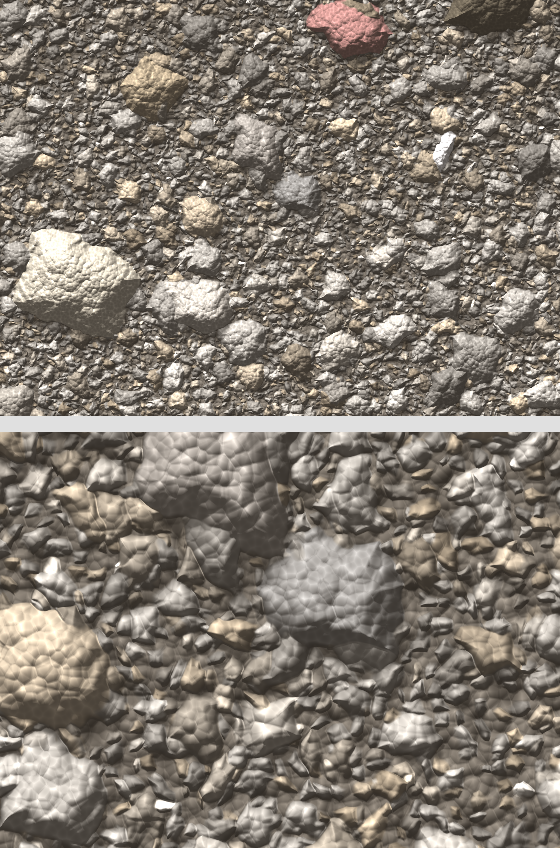
Top, the full canvas; bottom, a detail of the centre.
A Shadertoy shader for this texture:

```glsl
const vec3 LIGHT = vec3(-0.28, 0.74, 0.62);
const vec3 SHADOW_COLOR = vec3(0.125, 0.107, 0.088);
const vec3 GROUND_TINT = vec3(0.66, 0.63, 0.59);
const vec3 GREY_TINT = vec3(1.0, 0.985, 0.96);
const vec3 TAN_TINT = vec3(1.06, 0.97, 0.84);
const float AMBIENT = 0.24;
const float DIFFUSE = 0.98;
const float FLATNESS = 0.65;      // stone height relative to its radius
const float EDGE_BLEND = 0.0016;  // softness where stones meet
const float NORMAL_STEP = 0.0018;
const int PEBBLE_LAYERS = 4;
const float COARSEST_CELLS = 9.0;
const float LAYER_RATIO = 1.9;

// Large stones: centre, radius, angle
const int LARGE_COUNT = 8;
const vec4 LARGE_STONES[LARGE_COUNT] = vec4[](
    vec4(0.19, 0.30, 0.165, -0.5), vec4(0.465, 0.267, 0.085, -0.2),
    vec4(0.36, 0.79, 0.080, 0.3), vec4(0.626, 0.637, 0.085, -0.95),
    vec4(0.84, 0.926, 0.090, -0.4), vec4(1.167, 0.985, 0.120, 0.1),
    vec4(1.065, 0.644, 0.052, 1.35), vec4(0.725, 0.53, 0.060, -0.2));
// Large stones: tint, aspect
const vec4 LARGE_TINTS[LARGE_COUNT] = vec4[](
    vec4(0.93, 0.90, 0.83, 1.45), vec4(0.84, 0.82, 0.79, 1.3),
    vec4(0.78, 0.71, 0.60, 1.05), vec4(0.74, 0.72, 0.70, 1.6),
    vec4(0.80, 0.57, 0.56, 1.25), vec4(0.46, 0.43, 0.37, 1.6),
    vec4(1.30, 1.30, 1.32, 2.3), vec4(0.60, 0.60, 0.60, 1.2));

vec3 hash(vec2 p) {
    vec3 v = fract(p.xyx * vec3(0.1031, 0.1030, 0.0973));
    v += dot(v, v.yxz + 33.33);
    return fract((v.xxy + v.yzz) * v.zyx);
}

// Squared distance to the nearest scattered point
float cellular(vec2 p) {
    vec2 cell = floor(p);
    float nearest = 2.0;
    for (int y = -1; y <= 1; y++)
    for (int x = -1; x <= 1; x++) {
        vec2 id = cell + vec2(x, y);
        vec2 d = id + hash(id).xy - p;
        nearest = min(nearest, dot(d, d));
    }
    return nearest;
}

// Faceted dome of unit radius; negative outside the outline
float stone(vec2 q, float angle, float aspect, float seed) {
    float c = cos(angle), s = sin(angle);
    q = vec2(c * q.x + s * q.y, (c * q.y - s * q.x) * aspect);
    if (dot(q, q) > 2.0) return -1.0;
    float d = 0.85 * length(q);
    for (int k = 0; k < 5; k++) {
        float jitter = sin(seed * 40.0 + float(k) * 5.3);
        float a = 1.2566 * float(k) + seed * 6.2832 + 0.5 * jitter;
        d = max(d, dot(q, vec2(cos(a), sin(a))) * (1.12 + 0.2 * jitter));
    }
    vec2 tilt = 0.4 * vec2(sin(seed * 91.0), cos(seed * 57.0));
    return (1.0 - d * d * d) * (1.0 + dot(q, tilt));
}

// Smooth maximum that also blends the tint
void pile(inout float height, inout vec3 tint, float top, vec3 topTint) {
    float b = clamp(0.5 + 0.5 * (top - height) / EDGE_BLEND, 0.0, 1.0);
    height = mix(height, top, b) + EDGE_BLEND * b * (1.0 - b);
    tint = mix(tint, topTint, b);
}

float terrain(vec2 p, out vec3 tint) {
    float bumps = 0.008 * (0.55 - cellular(p * 46.0))
                + 0.0032 * (0.5 - cellular(p * 115.0 + 7.0));
    // Ragged outlines
    p += 0.004 * sin(p.yx * 61.0 + 2.0 * sin(p * 37.0))
       + 0.0014 * sin(p.yx * 170.0 + 3.0 * sin(p * 113.0));
    float height = 0.0;
    tint = GROUND_TINT;

    // Scattered pebbles, coarse to fine
    float cells = COARSEST_CELLS;
    for (int i = 0; i < PEBBLE_LAYERS; i++) {
        vec2 g = p * cells;
        float presence = 0.34 + 0.21 * float(i);
        for (int y = -1; y <= 1; y++)
        for (int x = -1; x <= 1; x++) {
            vec2 id = floor(g) + vec2(x, y);
            vec3 pick = hash(id + 57.0 * float(i));
            if (pick.z > presence) continue;
            vec3 look = hash(id + 131.0 + 57.0 * float(i));
            float radius = mix(0.32, 0.58, look.x);
            vec2 q = (g - id - 0.2 - 0.6 * pick.xy) / radius;
            float dome = stone(q, look.y * 6.2832, 1.0 + 0.7 * pick.x, look.z);
            if (dome <= -1.0) continue;
            vec3 hue = mix(GREY_TINT, TAN_TINT, smoothstep(0.5, 1.0, look.y));
            float chip = i == PEBBLE_LAYERS - 1 ? step(0.985, look.z) : 0.0;
            vec3 pebble = hue * (mix(0.52, 0.87, look.z) + 0.4 * chip);
            pile(height, tint, dome * FLATNESS * radius / cells, pebble);
        }
        cells *= LAYER_RATIO;
    }

    for (int i = 0; i < LARGE_COUNT; i++) {
        vec4 s = LARGE_STONES[i], look = LARGE_TINTS[i];
        float dome = stone((p - s.xy) / s.z, s.w, look.w, 0.37 * float(i) + 0.13);
        if (dome > -1.0) pile(height, tint, dome * FLATNESS * s.z, look.rgb);
    }
    return height + bumps;
}

void mainImage(out vec4 fragColor, in vec2 fragCoord) {
    vec2 p = fragCoord / iResolution.y;
    vec3 tint, unused;
    float h = terrain(p, tint);
    float hx = terrain(p + vec2(NORMAL_STEP, 0.0), unused);
    float hy = terrain(p + vec2(0.0, NORMAL_STEP), unused);
    vec3 normal = normalize(vec3(h - hx, h - hy, NORMAL_STEP));
    vec3 light = normalize(LIGHT);

    // Soft shadow from stones on the lit side
    float shade = 0.0;
    float reach = 0.006;
    for (int i = 0; i < 4; i++) {
        float blocker = terrain(p + normalize(light.xy) * reach, unused);
        shade = max(shade, smoothstep(0.25, 1.3, (blocker - h) / reach));
        reach *= 1.9;
    }

    float crevice = mix(0.5, 1.0, smoothstep(-0.002, 0.014, h));
    float lit = AMBIENT + DIFFUSE * max(dot(normal, light), 0.0) * (1.0 - 0.65 * shade);
    float grain = 0.9 + 0.4 * cellular(p * 150.0);
    float falloff = 1.1 - 0.14 * p.y;
    vec3 color = SHADOW_COLOR + 0.9 * tint * lit * crevice * grain * falloff;
    fragColor = vec4(min(color, 1.0), 1.0);
}
```
